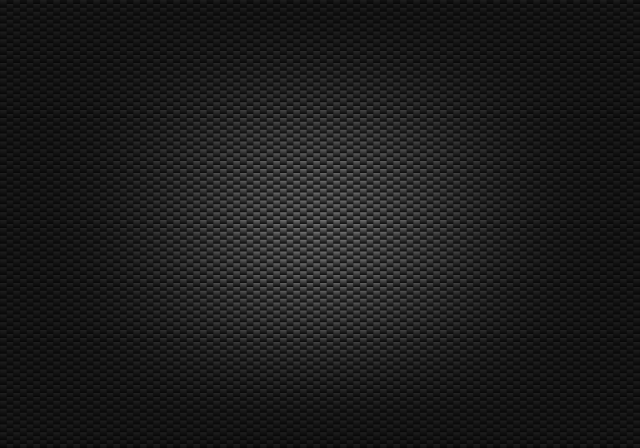
A WebGL 1 fragment shader for this pattern:

```glsl
precision highp float;

uniform vec2 u_resolution;

const float PI = 3.14159265;
const vec2 WEAVE_COUNT = vec2(96.0, 57.0); // even column count keeps the stagger seamless
const int SAMPLES = 4;

// Soft central glow that reaches zero smoothly at the tile borders.
float centreGlow(vec2 uv, vec2 falloff) {
  vec2 wave = sin(PI * clamp(uv, 0.0, 1.0));
  vec2 bump = pow(max(wave * wave, 0.0001), falloff);
  return bump.x * bump.y;
}

// Strand relief: bright upper lip fading to a dark lower end, 0 to 1.
float strandRelief(vec2 uv, vec2 count) {
  vec2 p = uv * count;
  float stagger = 0.5 * mod(floor(p.x), 2.0);
  vec2 cell = fract(vec2(p.x, p.y + stagger));
  float sideDistance = min(cell.x, 1.0 - cell.x);
  float sideShade = mix(0.75, 1.0, smoothstep(0.0, 0.12, sideDistance));
  return pow(cell.y, 1.15) * sideShade;
}

// Grey level of the lit weave.
float weaveTone(vec2 uv, vec2 count) {
  float glow = centreGlow(uv, vec2(1.5, 1.0));
  float shadow = mix(0.03, 0.06, glow);
  float highlight = mix(0.12, 0.47, glow);
  return mix(shadow, highlight, strandRelief(uv, count));
}

void main() {
  // Average a grid of points inside each pixel to smooth the strand edges.
  float tone = 0.0;
  for (int y = 0; y < SAMPLES; y++) {
    for (int x = 0; x < SAMPLES; x++) {
      vec2 offset = (vec2(float(x), float(y)) + 0.5) / float(SAMPLES) - 0.5;
      tone += weaveTone((gl_FragCoord.xy + offset) / u_resolution, WEAVE_COUNT);
    }
  }
  tone /= float(SAMPLES * SAMPLES);
  gl_FragColor = vec4(vec3(tone), 1.0);
}
```
